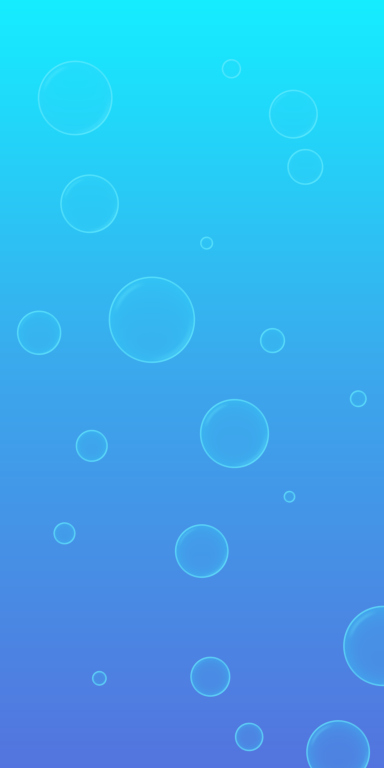
A Shadertoy shader for this background:

```glsl
#define TOP_COLOR    vec3(0.08, 0.93, 1.00)
#define MIDDLE_COLOR vec3(0.235, 0.65, 0.925)
#define BOTTOM_COLOR vec3(0.325, 0.455, 0.87)
#define BODY_TINT    vec3(0.20, 0.83, 0.98)
#define RIM_TINT     vec3(0.45, 0.95, 1.00)
#define GRID         ivec2(3, 7)
#define CELL         vec2(0.3333, 0.29)
#define GRID_BASE    -0.12
#define MIN_RADIUS   0.014
#define MAX_RADIUS   0.112
#define RIM_WIDTH    0.0028
#define ROW_SHIFT    0.26

vec2 hash22(vec2 p) {
    vec3 q = fract(p.xyx * vec3(0.1031, 0.1030, 0.0973));
    q += dot(q, q.yzx + 33.33);
    return fract((q.xx + q.yz) * q.zy);
}

// Vertical ramp, depth runs from 0 at the bottom to 1 at the top
vec3 water(float height) {
    vec3 lower = mix(BOTTOM_COLOR, MIDDLE_COLOR, min(height * 2.0, 1.0));
    return mix(lower, TOP_COLOR, max(height * 2.0 - 1.0, 0.0));
}

// Clear centre, glowing edge, thin rim and two soft glints
vec3 addBubble(vec3 color, vec2 offset, float radius, float pixel) {
    float dist = length(offset);
    float edge = dist - radius;
    if (edge > 2.0 * pixel) return color;

    float inside = smoothstep(0.5 * pixel, -0.5 * pixel, edge);
    float rho = min(dist / radius, 1.0);
    float body = 0.14 + 0.28 * pow(rho, 4.0);
    color = mix(color, BODY_TINT, body * inside);

    // Diagonal light: positive toward the upper left
    float facing = dot(offset / max(dist, 1e-5), vec2(-0.7071, 0.7071));
    float large = smoothstep(0.03, 0.09, radius);
    float upper = smoothstep(0.8, 1.0, facing) * smoothstep(0.09, 0.0, abs(rho - 0.86));
    float lower = smoothstep(0.6, 1.0, -facing) * smoothstep(0.12, 0.0, abs(rho - 0.93));
    color = mix(color, RIM_TINT, large * inside * (0.22 * upper + 0.18 * lower));

    float rim = smoothstep(RIM_WIDTH + 0.5 * pixel, 0.0, abs(edge + 0.5 * RIM_WIDTH));
    return mix(color, RIM_TINT, rim * (0.40 + 0.14 * abs(facing)));
}

void mainImage(out vec4 fragColor, in vec2 fragCoord) {
    float pixel = 1.0 / iResolution.x;
    vec2 p = fragCoord * pixel;
    vec3 color = water(fragCoord.y / iResolution.y);

    int count = GRID.x * GRID.y;
    for (int i = 0; i < count; i++) {
        vec2 cell = vec2(i % GRID.x, i / GRID.x);

        // Stepping through the ranks keeps an even spread of sizes
        float rank = float((i * 8) % count) / float(count - 1);
        float radius = mix(MIN_RADIUS, MAX_RADIUS, pow(rank, 1.6));

        // Jitter leaves room for the radius, so bubbles never touch
        vec2 jitter = (2.0 * hash22(cell + 4.7) - 1.0) * 0.92 * (0.5 * CELL - radius);
        vec2 center = (cell + 0.5) * CELL + jitter;
        center.x += ROW_SHIFT * (hash22(vec2(cell.y, 17.0)).x - 0.5);
        center.y += GRID_BASE;
        color = addBubble(color, p - center, radius, pixel);
    }
    fragColor = vec4(color, 1.0);
}
```
